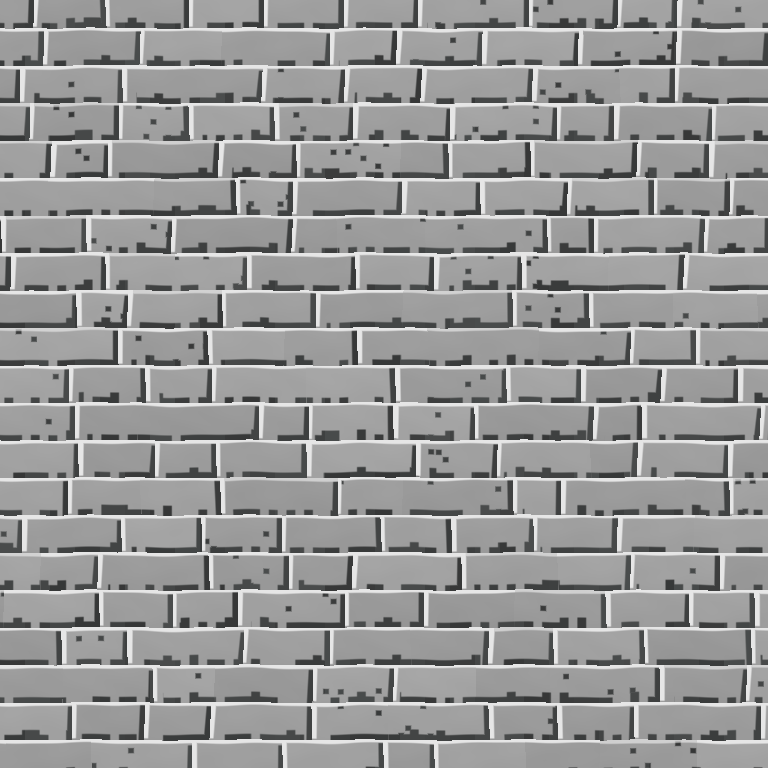
Reproduce this texture procedurally as a three.js fragment shader.

```glsl
// Grey brick wall in running courses: each brick has a pale top and left edge
// and a chunky, broken shadow below and right. Seams are jittered per course;
// hashes choose tones, seams without a bevel, shadow gaps and square chips.

varying vec2 vUv;

// Lengths are in course heights unless noted.
const float COURSES = 20.5;        // courses up the canvas
const float COURSE_SHIFT = 0.25;   // part of the lowest course cut off
const float BRICKS = 9.0;          // mean bricks across the canvas
const float SEAM_JITTER = 0.58;    // share of a mean brick width
const float SEAM_SLANT = 0.11;
const float FLUSH_SEAMS = 0.17;    // share of seams without a bevel
const float LIGHT_TOP = 0.085;
const float LIGHT_LEFT = 0.115;
const float SHADE_BOTTOM = 0.145;
const float SHADE_RIGHT = 0.13;
const float BUMP_HEIGHT = 0.27;
const float SHADE_GAPS = 0.24;     // share of shadow chunks missing
const float SHADE_BUMPS = 0.11;    // share of shadow chunks raised
const float CHUNKS = 5.0;          // chip cells per course height
const float WORN_BRICKS = 0.38;
const float CHIP_CHANCE = 0.045;   // per chip cell on a worn brick
const float SOFT = 0.028;          // half width of the smoothed edges

const vec3 FACE = vec3(0.62);
const vec3 HIGHLIGHT = vec3(0.90);
const vec3 SHADOW = vec3(0.29, 0.30, 0.30);
const vec3 DEEP_SHADOW = vec3(0.21, 0.215, 0.215);

float hash(vec2 p) {
  vec3 q = fract(vec3(p.xyx) * 0.1031);
  q += dot(q, q.yzx + 33.33);
  return fract((q.x + q.y) * q.z);
}

// 1 where the value lies below the limit, with a soft edge
float below(float value, float limit) {
  return 1.0 - smoothstep(limit - SOFT, limit + SOFT, value);
}

// Position of a seam at height v in its course
float seamX(float index, float course, float v) {
  vec2 id = vec2(index, course) + 17.0;
  float jitter = SEAM_JITTER * (hash(id) - 0.5);
  float start = hash(vec2(course, 91.0));
  float slant = SEAM_SLANT * (hash(id + 40.0) - 0.5) * (v - 0.5);
  return (index + jitter + start) * COURSES / BRICKS + slant;
}

float beveled(float index, float course) {
  return step(FLUSH_SEAMS, hash(vec2(index, course) + 73.0));
}

// Shadow under a brick within one chunk: missing, plain or raised
float chunkShade(float chunk, float course, float v) {
  float kind = hash(vec2(chunk, course * 3.0 + 5.0));
  float rise = kind > 1.0 - SHADE_BUMPS ? BUMP_HEIGHT : SHADE_BOTTOM;
  return step(SHADE_GAPS, kind) * below(v, rise);
}

float bottomShade(float x, float course, float v) {
  float k = x * CHUNKS * 0.85;
  float blend = smoothstep(0.5 - SOFT * 4.0, 0.5 + SOFT * 4.0, fract(k));
  return mix(chunkShade(floor(k), course, v),
             chunkShade(floor(k) + 1.0, course, v), blend);
}

// Small square holes, at most one per cell
float chips(vec2 p, float chance) {
  vec2 cell = floor(p * CHUNKS);
  vec2 shift = vec2(hash(cell + 7.0), hash(cell + 29.0)) - 0.5;
  vec2 d = abs(fract(p * CHUNKS) - 0.5 - 0.12 * shift) / CHUNKS;
  float present = step(hash(cell + 131.0), chance);
  return present * below(max(d.x, d.y * 1.1), 0.075);
}

void main() {
  vec2 p = vUv * COURSES + vec2(0.0, COURSE_SHIFT);
  p.y += 0.012 * sin(p.x * 1.7) + 0.008 * sin(p.x * 4.3 + 1.0);
  float course = floor(p.y);
  float v = fract(p.y);

  // Find the brick between two jittered seams
  float start = hash(vec2(course, 91.0));
  float index = floor(p.x * BRICKS / COURSES - start);
  if (p.x < seamX(index, course, v)) index -= 1.0;
  else if (p.x >= seamX(index + 1.0, course, v)) index += 1.0;
  float left = p.x - seamX(index, course, v);
  float right = seamX(index + 1.0, course, v) - p.x;
  float bevelLeft = beveled(index, course);
  float bevelRight = beveled(index + 1.0, course);
  vec2 brick = vec2(index, course) + 211.0;
  float rough = hash(brick + 11.0);

  // Face: brick tone, slight falloff and mottling
  float mottle = sin(p.x * 3.1 + sin(p.y * 5.3)) * sin(p.y * 4.7 + p.x);
  vec3 color = FACE + 0.05 * (hash(brick) - 0.5) + 0.02 * (v - 0.5) + 0.006 * mottle;

  // Broken shadow below, tapered shadow right, chips
  float indent = bevelLeft * (0.16 + 0.3 * rough);
  float under = bottomShade(p.x, course, v) * (1.0 - below(left, indent));
  float side = bevelRight * below(right, SHADE_RIGHT * (1.15 - 0.5 * v * rough))
             * below(v, 0.97 - 0.12 * rough);
  float worn = step(hash(brick + 53.0), WORN_BRICKS);
  float holes = chips(p, worn * CHIP_CHANCE);
  vec3 shade = mix(SHADOW, DEEP_SHADOW, hash(floor(p * vec2(1.5, 1.0)) + 61.0));
  color = mix(color, shade, max(max(under, side), holes));

  // Pale upper and left edges
  float topWidth = LIGHT_TOP * (0.85 + 0.3 * rough + 0.15 * sin(p.x * 2.3 + course));
  float leftWidth = LIGHT_LEFT * (0.7 + 0.4 * rough + 0.25 * v);
  float top = below(1.0 - v, topWidth) * mix(0.7, 1.0, step(0.15, hash(brick + 83.0)));
  float edge = bevelLeft * below(left, leftWidth) * (1.0 - below(v, 0.04));
  color = mix(color, HIGHLIGHT, max(top, edge));

  gl_FragColor = vec4(color, 1.0);
}
```
